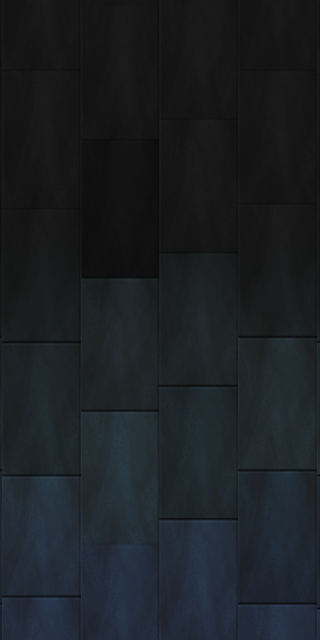
Write a WebGL 2 fragment shader that draws this texture.

```glsl
#version 300 es
precision highp float;
// Dark slate wall panels: four staggered columns of tall tiles, fading from
// near-black at the top to deep blue at the bottom. Seams come from repeated
// distances; the stains are layered sines and the pits are cellular noise.
uniform vec2 u_resolution;
out vec4 fragColor;

const vec2 TILE = vec2(0.123, 0.2083);   // tile size, in canvas heights
const float FIRST_SEAM = 0.003;
const vec4 STAGGER = vec4(0.049, 0.150, 0.189, 0.057);

const vec3 CHARCOAL = vec3(0.085, 0.086, 0.088);
const vec3 SLATE = vec3(0.124, 0.148, 0.155);
const vec3 TEAL = vec3(0.140, 0.182, 0.206);
const vec3 NAVY = vec3(0.134, 0.168, 0.228);
const vec3 GROOVE_LIGHT = vec3(0.018, 0.023, 0.028);
const vec3 BLOOM = vec3(0.6, 1.0, 1.25);  // pale stains lean to blue

float hash(vec2 p) {
  p = fract(p * vec2(0.1031, 0.1173));
  p += dot(p, p.yx + 33.33);
  return fract((p.x + p.y) * p.x * 17.3);
}

// Distance to the nearest scattered point, one point per unit cell
float cellular(vec2 p) {
  vec2 cell = floor(p);
  float nearest = 2.0;
  for (int y = -1; y <= 1; y++) {
    for (int x = -1; x <= 1; x++) {
      vec2 c = cell + vec2(x, y);
      vec2 point = c + vec2(hash(c + 7.1), hash(c + 41.7));
      nearest = min(nearest, distance(p, point));
    }
  }
  return nearest;
}

// Upright sine octaves with a slight sway, roughly -1 to 1
float smears(vec2 p) {
  float sum = 0.0;
  float amplitude = 0.6;
  for (int i = 0; i < 5; i++) {
    float layer = float(i) * 1.7;
    p.x += 0.35 * sin(p.y * 1.1 + layer);
    p.y += 0.90 * sin(p.x * 0.8 + layer);
    sum += amplitude * sin(p.x) * cos(p.y);
    p = p * vec2(1.8, 2.1) + vec2(2.7, 1.3);
    amplitude *= 0.6;
  }
  return sum;
}

float softLine(float d, float halfWidth, float blur) {
  return 1.0 - smoothstep(halfWidth - blur, halfWidth + blur, abs(d));
}

// Signed distance to the nearest whole multiple of the pitch
float repeatDistance(float v, float pitch) {
  return (fract(v + 0.5) - 0.5) * pitch;
}

vec3 wallColor(float height) {
  vec3 color = mix(NAVY, TEAL, smoothstep(0.04, 0.28, height));
  color = mix(color, SLATE, smoothstep(0.26, 0.46, height));
  return mix(color, CHARCOAL, smoothstep(0.46, 0.61, height));
}

// Slight unevenness in how the tiles of a column were laid
float layHeight(float y, float column) {
  float low = column == 0.0 ? 0.019 * (1.0 - smoothstep(0.07, 0.2, y)) : 0.0;
  float high = column < 2.0 ? 0.008 * smoothstep(0.7, 0.8, y) : 0.0;
  return y - low - high;
}

// Some tiles were fired darker than their neighbours
float firing(vec2 id) {
  if (id == vec2(1.0, 2.0)) return 0.76;
  bool cool = id == vec2(0.0, 1.0) || (id.x > 1.0 && id.y == 0.0);
  return (cool ? 0.88 : 1.02) + 0.05 * (hash(id + 11.0) - 0.5);
}

// Pale and dark marks on the surface, around zero
float stains(vec2 local, vec2 id) {
  vec2 q = local * TILE;
  float shift = hash(id + 3.0);
  float smear = smears(q * vec2(85.0, 24.0) + shift * 1.2);
  float grain = smears(q * vec2(260.0, 150.0) + shift * 9.0);
  float streak = exp(-pow((local.x - 0.60) / 0.20, 2.0))
               * smoothstep(0.0, 0.4, local.y);
  float pits = 1.0 - smoothstep(0.08, 0.30, cellular(q * 150.0 + shift * 30.0));
  pits *= smoothstep(0.0, 0.5, smear + 0.1);
  return 0.15 * smear + 0.03 * grain + 0.20 * streak - 0.12 * pits - 0.06;
}

void main() {
  vec2 p = gl_FragCoord.xy / u_resolution.y;
  float blur = 0.9 / u_resolution.y;

  // Tile layout
  float across = (p.x - FIRST_SEAM) / TILE.x;
  float column = floor(across);
  float start = STAGGER[int(column) & 3];
  float up = (layHeight(p.y, column) - start) / TILE.y;
  vec2 id = vec2(column, floor(up));
  vec2 local = vec2(across, up) - id;

  // Surface: wall gradient partly stepped by tile, then firing and stains
  float center = start + (id.y + 0.5) * TILE.y;
  vec3 color = wallColor(mix(p.y, center, 0.45)) * firing(id);
  vec3 bloom = mix(BLOOM, vec3(1.0), smoothstep(0.45, 0.65, p.y));
  color *= 1.0 + bloom * stains(local, id);

  // Horizontal seams: a dark gap with a lit edge below, faint near the top
  float gap = repeatDistance(up, TILE.y);
  float strength = mix(1.0, 0.25, smoothstep(0.55, 0.66, p.y));
  strength *= 1.0 - smoothstep(0.92, 0.96, p.y);
  if (column == 1.0 && floor(up + 0.5) == 0.0) strength *= 0.1;
  color *= 1.0 - 0.58 * strength * softLine(gap, 0.0016, blur);
  color *= 1.0 + 0.18 * strength * softLine(gap + 0.0036, 0.0011, blur);

  // Vertical seams: a thin groove beside a pale edge
  float side = repeatDistance(across, TILE.x);
  color *= 1.0 - 0.24 * softLine(side + 0.0014, 0.0012, blur);
  color += GROOVE_LIGHT * softLine(side - 0.0010, 0.0013, blur);

  fragColor = vec4(color, 1.0);
}
```
